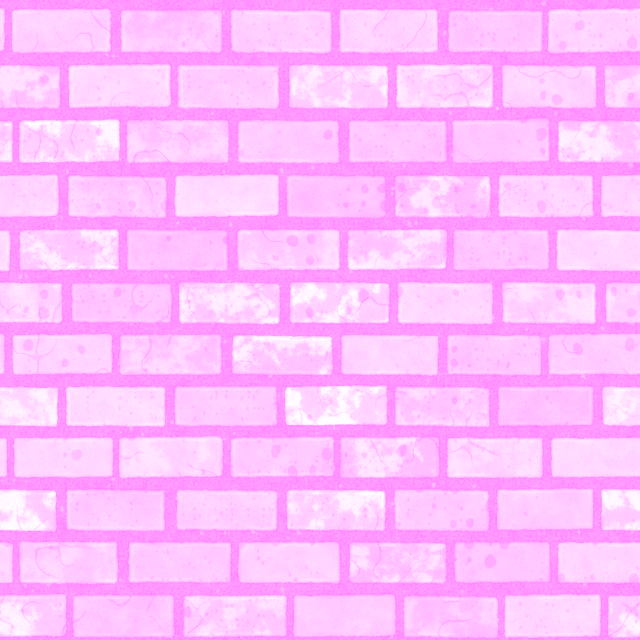
A WebGL 2 fragment shader for this texture:

```glsl
#version 300 es
precision highp float;

#define GRID vec2(6.0, 12.0)
#define BRICK_HALF vec2(0.0765, 0.0318)
#define CORNER 0.005
#define EDGE_WOBBLE 0.0016
#define ROW_JITTER 0.014
#define BRICK_TONE 0.805
#define MORTAR_TONE 0.59
#define TONE_SPREAD 0.10
#define STAIN_DEPTH 0.10
#define CRACK_DEPTH 0.09
#define TAU 6.2831853

uniform vec2 u_resolution;
out vec4 fragColor;

vec2 hash2(vec2 p) {
    vec3 a = fract(p.xyx * vec3(0.1031, 0.1030, 0.0973));
    a += dot(a, a.yzx + 33.33);
    return fract((a.xx + a.yz) * a.zy);
}

// Gradient noise that wraps after the given number of cells
float cornerSlope(vec2 cell, vec2 offset, vec2 f, float cells) {
    float angle = TAU * hash2(mod(cell + offset, cells) + cells).x;
    return dot(vec2(cos(angle), sin(angle)), f - offset);
}

float noise(vec2 uv, float cells) {
    vec2 p = uv * cells, i = floor(p), f = p - i;
    vec2 w = f * f * f * (f * (f * 6.0 - 15.0) + 10.0);
    float low = mix(cornerSlope(i, vec2(0, 0), f, cells), cornerSlope(i, vec2(1, 0), f, cells), w.x);
    float high = mix(cornerSlope(i, vec2(0, 1), f, cells), cornerSlope(i, vec2(1, 1), f, cells), w.x);
    return mix(low, high, w.y);
}

float fbm(vec2 uv, float cells) {
    float sum = 0.0, amp = 1.0;
    for (int k = 0; k < 4; k++) {
        sum += amp * noise(uv, cells);
        cells *= 2.0;
        amp *= 0.55;
    }
    return sum;
}

// Sparse round marks, one candidate per cell
float spots(vec2 uv, float cells, float chance, float pixel) {
    vec2 p = uv * cells, id = mod(floor(p), cells) + 7.0;
    vec2 pick = hash2(id + cells), center = 0.35 + 0.3 * hash2(id + 91.0);
    float radius = mix(0.1, 0.32, pick.y);
    float soft = max(0.05, pixel * cells);
    float d = length((fract(p) - center) * vec2(1.0, 0.85)) - radius;
    return step(pick.x, chance) * smoothstep(soft, -soft, d);
}

float roundBox(vec2 p, vec2 halfSize, float r) {
    vec2 q = abs(p) - halfSize + r;
    return length(max(q, 0.0)) + min(max(q.x, q.y), 0.0) - r;
}

void main() {
    vec2 uv = gl_FragCoord.xy / u_resolution;
    float pixel = 1.0 / min(u_resolution.x, u_resolution.y);

    // Running bond, counted from the top, with slowly varying spacing
    vec2 wall = vec2(uv.x, 1.0 - uv.y);
    wall -= vec2(0.0255, 0.0098) + vec2(0.0065, 0.0059) * cos(TAU * (wall - vec2(0.60, 0.38)));
    float row = mod(floor(wall.y * GRID.y), GRID.y);
    wall.x -= mod(row, 2.0) * 0.5 / GRID.x + ROW_JITTER * (hash2(vec2(row, 5.0)).x - 0.5);
    vec2 id = vec2(mod(floor(wall.x * GRID.x), GRID.x), row);
    vec2 local = (fract(wall * GRID) - 0.5) / GRID;

    // Each brick has its own shift, tilt, size and wear
    vec2 shape = hash2(id + 17.0) - 0.5;
    vec2 look = hash2(id + 43.0);
    vec2 wear = hash2(id + 71.0);
    local += shape.yx * vec2(0.004, 0.002);
    local.y += local.x * shape.x * 0.03;
    vec2 halfSize = BRICK_HALF + shape * vec2(0.003, 0.0015);
    float d = roundBox(local, halfSize, CORNER);
    d += EDGE_WOBBLE * (fbm(uv, 40.0) + 0.5 * noise(uv, 160.0));
    float soft = max(0.0013, pixel);
    float brick = smoothstep(soft, -soft, d);

    float cloud = fbm(uv, 20.0);
    float rough = fbm(uv, 64.0);
    float grain = noise(uv, 256.0);

    // Brick face: cloudy tone, bleached areas and pale rims
    float face = BRICK_TONE + TONE_SPREAD * (look.x - 0.5);
    face += 0.045 * cloud + 0.025 * rough + 0.02 * grain;
    float bleach = smoothstep(0.55, 1.0, wear.x);
    face += 0.14 * bleach * smoothstep(-0.2, 0.35, cloud + 0.4 * rough);
    float rim = exp(-pow((d + 0.004) / 0.0022, 2.0));
    face += 0.06 * rim * smoothstep(-0.1, 0.4, noise(uv, 14.0) + 0.3 * wear.y);
    face -= 0.05 * smoothstep(-0.007, 0.0, d);

    // Stains, pits and cracks on the more worn bricks
    vec2 bent = uv + 0.004 * vec2(noise(uv, 50.0), noise(uv, 58.0));
    float stain = spots(bent, 36.0, 0.25 * step(0.55, look.y), pixel);
    float pit = spots(bent, 120.0, 0.03 + 0.16 * step(0.6, wear.y), pixel);
    face -= STAIN_DEPTH * max(stain, 0.7 * pit);
    float vein = abs(noise(bent + 0.002 * rough, 17.0));
    float crack = smoothstep(0.012 + 17.0 * pixel, 0.004, vein);
    crack *= step(0.45, wear.x) * smoothstep(-0.05, 0.2, noise(uv, 11.0));
    face -= CRACK_DEPTH * crack;

    // Mortar: coarse grain with pale crumbs and a dark contact line
    float mortar = MORTAR_TONE + 0.045 * rough + 0.025 * cloud + 0.07 * grain;
    mortar += 0.13 * spots(bent, 110.0, 0.03, pixel);
    float tone = mix(mortar, face, brick);
    tone -= 0.035 * exp(-pow((d - 0.0008) / 0.0013, 2.0));

    fragColor = vec4(1.0, clamp(tone, 0.48, 0.99), 1.0, 1.0);
}
```
